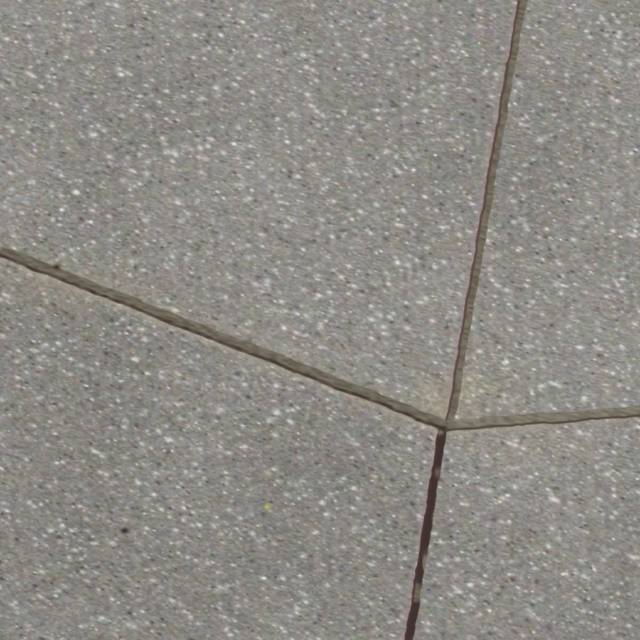
Give the GLSL for this texture, as a Shadertoy shader.

```glsl
#define STONE vec3(0.553, 0.543, 0.522)
#define SAND vec3(0.66, 0.62, 0.53)
#define OLIVE vec3(0.43, 0.41, 0.355)
#define SOIL vec3(0.25, 0.20, 0.185)
#define HUB vec2(0.697, 0.335)
#define GRAIN 0.17
#define MOTTLE 0.07
#define SPARKLE 0.27
#define TILT 0.22

float hash(vec2 p) {
    return fract(sin(dot(p, vec2(127.1, 311.7))) * 43758.5453);
}

float noise(vec2 p) {
    vec2 i = floor(p), f = fract(p);
    f = f * f * (3.0 - 2.0 * f);
    return mix(mix(hash(i), hash(i + vec2(1, 0)), f.x),
               mix(hash(i + vec2(0, 1)), hash(i + vec2(1, 1)), f.x), f.y);
}

float fbm(vec2 p) {
    float sum = 0.0, amp = 0.5;
    for (int i = 0; i < 4; i++) {
        sum += amp * noise(p);
        p = p * 2.03 + 17.3;
        amp *= 0.5;
    }
    return sum / 0.9375;
}

// Soft round patch, 1 at its centre
float patchAt(vec2 p, vec2 centre, vec2 size) {
    vec2 q = (p - centre) / size;
    return exp(-dot(q, q));
}

// Scattered flecks, one possible per cell
float flecks(vec2 p, float cells, float density, float seed) {
    vec2 q = p * cells, home = floor(q);
    float sum = 0.0;
    for (int y = -1; y <= 1; y++)
    for (int x = -1; x <= 1; x++) {
        vec2 id = home + vec2(x, y);
        float pick = hash(id + seed);
        vec2 spot = id + vec2(hash(id + seed + 3.7), hash(id + seed + 9.2));
        float size = mix(0.16, 0.38, hash(id + seed + 5.1));
        vec2 d = (q - spot) * vec2(0.75, 1.1) / size;
        sum += step(pick, density) * exp(-dot(d, d)) * (0.35 + 0.65 * hash(id + seed + 7.9));
    }
    return min(sum, 1.0);
}

// Groove from a to b: x = distance to the left of the line, y = coverage along it
vec2 grooveSpace(vec2 p, vec2 a, vec2 b) {
    vec2 dir = normalize(b - a), r = p - a;
    float along = dot(r, dir), len = length(b - a);
    float wobble = (noise(p * 38.0) - 0.5) * 0.003 + (noise(p * 120.0) - 0.5) * 0.0016;
    float ends = smoothstep(-0.004, 0.002, along) * smoothstep(len + 0.004, len - 0.002, along);
    return vec2(dir.x * r.y - dir.y * r.x + wobble, ends);
}

// Filled band with a dark line on its left side and a worn rim beyond
vec3 groove(vec3 col, vec2 g, float halfWidth, vec3 fill, vec3 edge, float edgeWidth, vec3 rim) {
    float aa = 0.6 / iResolution.y + 0.0009;
    float rimMask = exp(-pow((g.x - halfWidth - 0.004) / 0.004, 2.0));
    col = mix(col, rim, 0.4 * rimMask * g.y);
    float band = smoothstep(halfWidth + aa, halfWidth - aa, abs(g.x));
    float dark = smoothstep(edgeWidth + aa, edgeWidth - aa, abs(g.x - halfWidth + edgeWidth));
    col = mix(col, fill, band * g.y);
    return mix(col, edge, 0.85 * dark * g.y);
}

void mainImage(out vec4 fragColor, in vec2 fragCoord) {
    vec2 p = fragCoord / iResolution.xy;
    vec2 s = vec2(p.x, p.y + TILT * p.x);

    // Stone with broad mottling and streaky grain
    float fine = noise(s * vec2(150.0, 250.0)) * 0.55 + noise(s * vec2(260.0, 370.0) + 41.0) * 0.45;
    float broad = fbm(p * 7.0 + 3.0);
    vec3 col = STONE + (fine - 0.5) * GRAIN + (broad - 0.5) * MOTTLE;
    vec3 tint = vec3(noise(s * 95.0), noise(s * 95.0 + 31.0), noise(s * 95.0 + 67.0)) - 0.5;
    col += tint * vec3(0.035, 0.025, 0.04);

    // Slabs under the long joint are a little darker
    vec2 west = grooveSpace(p, HUB, vec2(0.0, 0.608));
    col -= 0.018 * smoothstep(0.0, 0.03, west.x) * smoothstep(0.75, 0.65, p.x);

    // Pale and dark flecks
    col += SPARKLE * flecks(s, 95.0, 0.25, 2.0) * vec3(0.97, 1.0, 1.02);
    col += 0.5 * SPARKLE * flecks(s, 150.0, 0.22, 23.0);
    col -= 0.16 * flecks(s, 110.0, 0.13, 51.0);

    // Sandy deposits by the joints
    float sand = patchAt(p, vec2(0.745, 0.385), vec2(0.055, 0.045))
               + patchAt(p, vec2(0.675, 0.375), vec2(0.035, 0.030))
               + 0.7 * patchAt(p, vec2(0.10, 0.548), vec2(0.10, 0.025))
               + 0.4 * patchAt(p, vec2(0.84, 0.30), vec2(0.12, 0.025))
               + 0.55 * exp(-pow(west.x / 0.025, 2.0)) * step(p.x, HUB.x);
    col = mix(col, SAND + (fine - 0.5) * GRAIN, min(sand, 1.0) * (0.1 + 0.5 * noise(p * 45.0)));

    // Four joints meeting at the hub
    float grit = noise(s * vec2(110.0, 260.0)) - 0.5;
    vec3 fill = OLIVE + 0.12 * grit;
    vec3 pink = vec3(0.64, 0.55, 0.55);
    vec2 north = grooveSpace(p, HUB + vec2(0.006, 0.005), vec2(0.817, 1.004));
    vec2 east = grooveSpace(p, vec2(1.004, 0.358), HUB);
    vec2 south = grooveSpace(p, vec2(0.639, -0.004), HUB - vec2(0.004, 0.0));
    vec3 packed = mix(SOIL, fill, smoothstep(0.55, 0.8, noise(p * vec2(60.0, 42.0))));
    col = groove(col, south, 0.0065, packed, SOIL + vec3(0.05, 0.0, 0.02), 0.0016, pink);
    col = groove(col, north, 0.0068, fill, SOIL + vec3(0.11, 0.06, 0.07), 0.0017, pink);
    col = groove(col, east, 0.0085, fill + 0.05, SOIL + 0.05, 0.0016, SAND);
    col = groove(col, west, 0.0085, fill, SOIL + 0.12 * (grit + 0.4), 0.0024, SAND + 0.04);

    // Small pits and one mossy grain
    col = mix(col, SOIL * 0.7, 0.9 * patchAt(p, vec2(0.195, 0.171), vec2(0.006, 0.004)));
    col = mix(col, SOIL * 0.7, 0.8 * patchAt(p, vec2(0.089, 0.583), vec2(0.006, 0.004)));
    col = mix(col, SOIL, 0.8 * patchAt(p, HUB - vec2(0.004, 0.004), vec2(0.009, 0.005)));
    col = mix(col, vec3(0.72, 0.72, 0.42), patchAt(p, vec2(0.417, 0.208), vec2(0.005, 0.004)));

    fragColor = vec4(clamp(col, 0.0, 1.0), 1.0);
}
```
